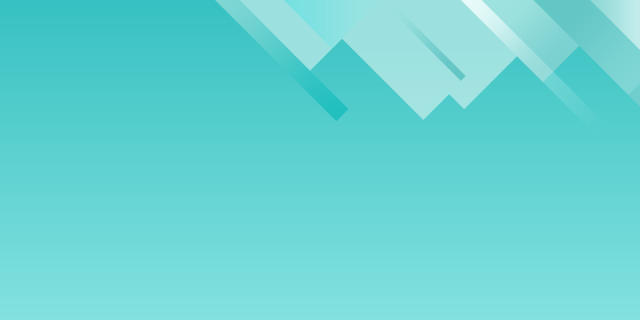
Write a Shadertoy shader that draws this background.

```glsl
// Diagonal translucent ribbons and blocks hanging from the top of a teal gradient.

// Smooth mask that is 1 where v lies between lo and hi.
float band(float v, float lo, float hi) {
    float w = 1.0 / iResolution.y;
    return smoothstep(lo - w, lo + w, v) * (1.0 - smoothstep(hi - w, hi + w, v));
}

// Rectangle turned by 45 degrees: d.x runs across the ribbons, d.y along them.
float block(vec2 d, vec2 across, vec2 along) {
    return band(d.x, across.x, across.y) * band(d.y, along.x, along.y);
}

void mainImage(out vec4 fragColor, in vec2 fragCoord) {
    // Height is one unit, y points down from the top edge.
    vec2 p = vec2(fragCoord.x, iResolution.y - fragCoord.y) / iResolution.y;
    vec2 d = vec2(p.x - p.y, p.x + p.y);

    // Backdrop
    vec3 color = mix(vec3(0.215, 0.755, 0.757), vec3(0.515, 0.885, 0.878), p.y);

    // Left ribbon, deepening towards its tip
    vec3 ribbon = mix(vec3(0.50, 0.84, 0.83), vec3(0.13, 0.75, 0.75),
                      smoothstep(0.65, 1.45, d.y));
    color = mix(color, ribbon, block(d, vec2(0.672, 0.748), vec2(0.0, 1.43)));

    // Pale block with a brighter aqua corner
    vec3 pale = vec3(0.61, 0.882, 0.875);
    color = mix(color, pale, block(d, vec2(0.748, 1.3), vec2(0.0, 1.19)));
    vec3 aqua = mix(vec3(0.47, 0.88, 0.88), vec3(0.60, 0.89, 0.885),
                    smoothstep(0.88, 1.19, p.x));
    color = mix(color, aqua, block(d, vec2(0.886, 1.3), vec2(0.0, 1.188)));

    // Large central pair of blocks with a stepped lower edge
    float stepped = max(block(d, vec2(0.948, 1.44), vec2(1.188, 1.698)),
                        block(d, vec2(1.109, 1.45), vec2(1.188, 1.792)));
    vec3 center = mix(pale, vec3(0.64, 0.89, 0.885), smoothstep(0.1, 0.35, p.y));
    color = mix(color, center, stepped);

    // Thin shadow line fading in
    float line = block(d, vec2(1.1875, 1.218), vec2(1.2, 1.693));
    color = mix(color, vec3(0.39, 0.775, 0.77), line * smoothstep(1.23, 1.68, d.y));

    // Block behind the white ribbon
    vec3 shaded = mix(vec3(0.62, 0.885, 0.875), vec3(0.48, 0.82, 0.815),
                      smoothstep(1.58, 1.95, d.y));
    color = mix(color, shaded, block(d, vec2(1.44, 1.68), vec2(0.0, 1.953)));

    // White ribbon dissolving downwards
    float glow = mix(0.85, 0.22, smoothstep(1.42, 1.88, d.y))
               * (1.0 - smoothstep(1.9, 2.32, d.y));
    color = mix(color, vec3(0.97, 1.0, 1.0), glow * block(d, vec2(1.44, 1.505), vec2(0.0, 2.4)));

    // Right ribbon, then its dimmer continuation
    vec3 right = mix(vec3(0.39, 0.78, 0.775), vec3(0.50, 0.84, 0.83),
                     smoothstep(1.8, 2.26, d.y));
    vec3 tail = vec3(0.44, 0.81, 0.805);
    right = mix(right, tail, smoothstep(2.257, 2.263, d.y));
    color = mix(color, right, block(d, vec2(1.667, 2.1), vec2(0.0, 2.6)));

    // Whitish corner
    vec3 corner = mix(vec3(0.56, 0.85, 0.84), vec3(0.77, 0.93, 0.925),
                      smoothstep(1.84, 2.02, p.x));
    color = mix(color, corner, block(d, vec2(1.844, 2.2), vec2(0.0, 2.6)));

    fragColor = vec4(color, 1.0);
}
```
